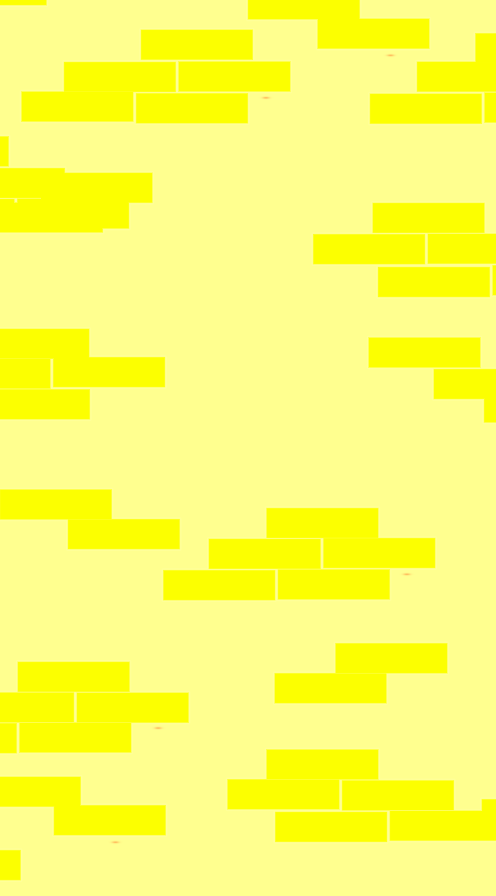
Give the GLSL for this pattern, as a Shadertoy shader.

```glsl
// Clusters of flat yellow bricks scattered over a pale yellow wall.

// Lengths are in canvas widths.
const vec3 WALL = vec3(1.0, 1.0, 0.56);
const vec3 BRICK = vec3(0.99, 1.0, 0.0);
const vec3 HALO = vec3(1.0, 1.0, 0.60);
const vec3 RUST = vec3(1.0, 0.68, 0.32);
const vec2 BRICK_SIZE = vec2(0.2254, 0.0605);
const vec2 BRICK_PITCH = vec2(0.2310, 0.0625);
const vec2 BLOCK = vec2(0.5, 0.3);       // one cluster per block
const vec2 SPREAD = vec2(0.7, 0.6);      // wander of a cluster in its block
const vec2 JITTER = vec2(0.05, 0.006);   // row shift, brick lift
const vec2 FLECK_SIZE = vec2(0.010, 0.003);
const float STAGGER = 0.53;              // bond offset between courses
const int SMALL_CLUSTER = 2;
const int LARGE_CLUSTER = 5;
const float FLECK_CHANCE = 0.25;
const float EDGE = 0.0018;
const float HALO_WIDTH = 0.005;

float hash(vec2 p) {
    return fract(sin(dot(p, vec2(127.1, 311.7))) * 43758.5453);
}

vec2 hash2(vec2 p) {
    return vec2(hash(p), hash(p + 37.3));
}

float boxDistance(vec2 p, vec2 halfSize) {
    vec2 q = abs(p) - halfSize;
    return length(max(q, 0.0)) + min(max(q.x, q.y), 0.0);
}

vec2 clusterOrigin(vec2 block) {
    return (block + 0.5 + SPREAD * (hash2(block) - 0.5)) * BLOCK;
}

// Distance to a stepped cluster: one brick on top, then pairs below.
float clusterDistance(vec2 p, vec2 block) {
    bool large = mod(block.x + block.y, 2.0) > 0.5;
    int count = large ? LARGE_CLUSTER : SMALL_CLUSTER;
    float side = hash(block + 5.7) < 0.5 ? -1.0 : 1.0;
    vec2 origin = clusterOrigin(block) + vec2(0.0, BRICK_PITCH.y);
    float d = 10.0;
    for (int i = 0; i < count; i++) {
        float row = float((i + 1) / 2);
        float back = (i > 0 && i % 2 == 0) ? 1.0 : 0.0;
        vec2 offset = vec2(side * (STAGGER * row - back), -row) * BRICK_PITCH;
        offset.x += JITTER.x * (hash(block + row * 3.1) - 0.5);
        offset.y += JITTER.y * (hash(block + float(i) * 7.9) - 0.5);
        d = min(d, boxDistance(p - origin - offset, 0.5 * BRICK_SIZE));
    }
    return d;
}

// Soft rust mark beside a few of the clusters.
float fleck(vec2 p, vec2 block) {
    if (hash(block + 11.3) > FLECK_CHANCE) return 0.0;
    vec2 place = clusterOrigin(block) + 0.7 * BRICK_SIZE * vec2(1.0, -1.0);
    vec2 q = (p - place) / FLECK_SIZE;
    return exp(-2.0 * dot(q, q));
}

void mainImage(out vec4 fragColor, in vec2 fragCoord) {
    vec2 p = fragCoord / iResolution.x;
    vec2 home = floor(p / BLOCK);

    // Merge the clusters of the surrounding blocks
    float d = 10.0;
    float rust = 0.0;
    for (int y = -1; y <= 1; y++) {
        for (int x = -1; x <= 1; x++) {
            vec2 block = home + vec2(x, y);
            d = min(d, clusterDistance(p, block));
            rust = max(rust, fleck(p, block));
        }
    }

    // Wall, flecks, light rim, then bricks
    float soft = max(EDGE, 0.5 / iResolution.x);
    vec3 color = mix(WALL, RUST, 0.8 * rust);
    color = mix(color, HALO, 1.0 - smoothstep(0.5 * HALO_WIDTH, HALO_WIDTH, d));
    color = mix(color, BRICK, 1.0 - smoothstep(-soft, soft, d));
    fragColor = vec4(color, 1.0);
}
```
